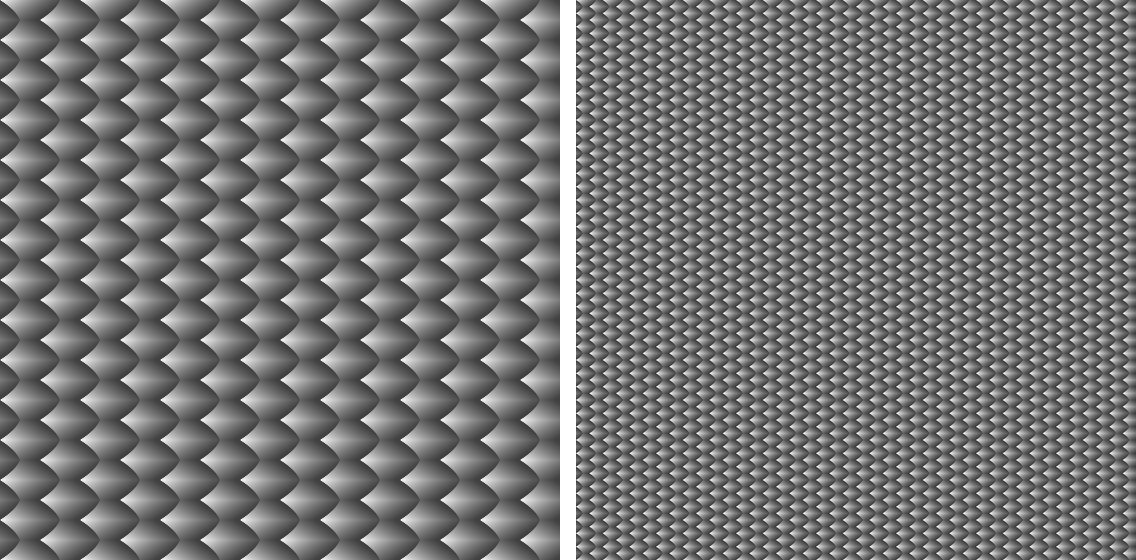
Left: one tile. Right: repeated 3 by 3.
Reproduce this pattern procedurally as a WebGL 1 fragment shader.

```glsl
precision highp float;
// Overlapping grey scales pointing right, each shaded from a bright cusp to a dark rim.

uniform vec2 u_resolution;

const float REPEATS_X = 7.0;     // pairs of staggered columns across
const float REPEATS_Y = 14.0;    // scales down each column
const float TIP_LENGTH = 0.5;    // reach of the pointed tip, in column widths
const float TIP_SLOPE = 0.42;    // 1 is a straight rim, 0 a rounded tip
const float SCALE_LENGTH = 1.5;  // cusp to tip, in column widths
const float SIDE_FALLOFF = 1.0;  // darkening away from the ridge
const float CUSP_GREY = 0.99;
const float FADE = 0.89;
const float FADE_CURVE = 0.20;
const float MAX_DEPTH = 1.1;     // depth where the shading stops darkening

// Reach of the curved rim at a distance (0 to 0.5) from the ridge.
float rimReach(float fromRidge) {
  float t = 2.0 * fromRidge;
  return TIP_LENGTH * (1.0 - t * (TIP_SLOPE + (1.0 - TIP_SLOPE) * t));
}

// Grey level inside one scale, measured from its cusp.
float scaleGrey(float along, float fromRidge) {
  float depth = along / SCALE_LENGTH + SIDE_FALLOFF * fromRidge;
  depth = clamp(depth, 0.0, MAX_DEPTH);
  return CUSP_GREY - FADE * depth + FADE_CURVE * depth * depth;
}

void main() {
  // One unit is one column wide and one scale high.
  vec2 grid = vec2(2.0 * REPEATS_X, REPEATS_Y);
  vec2 p = gl_FragCoord.xy / u_resolution * grid;
  float pixel = grid.x / u_resolution.x;

  // Every second column is shifted by half a scale.
  float column = floor(p.x);
  float along = p.x - column;
  float stagger = 0.5 * mod(column, 2.0);
  float fromRidge = abs(fract(p.y - stagger + 0.5) - 0.5);
  float fromPreviousRidge = 0.5 - fromRidge;

  // The previous column overlaps this one up to its curved rim.
  float rim = rimReach(fromPreviousRidge);
  float uncovered = smoothstep(-0.7 * pixel, 0.7 * pixel, along - rim);
  float previous = scaleGrey(along + 1.0, fromPreviousRidge);
  float current = scaleGrey(along, fromRidge);

  gl_FragColor = vec4(vec3(mix(previous, current, uncovered)), 1.0);
}
```
